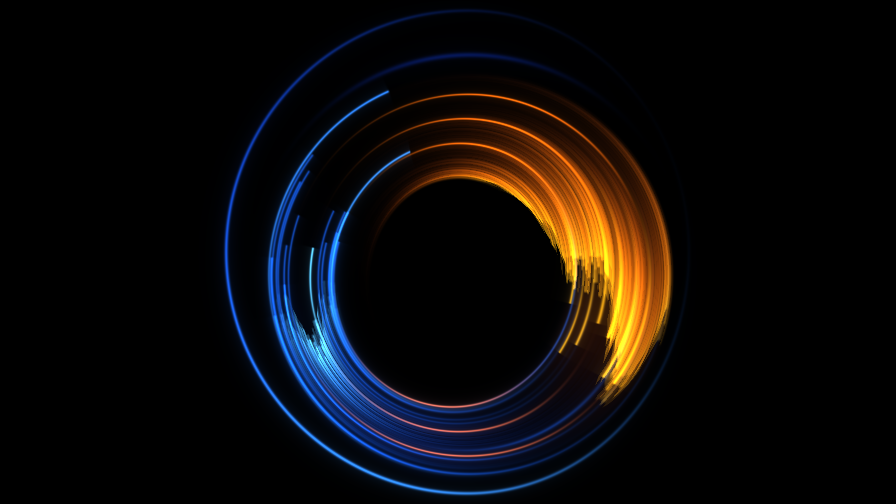
Write a WebGL 2 fragment shader that draws this background.

```glsl
#version 300 es
precision highp float;
uniform vec2 u_resolution;
out vec4 outColor;

#define TAU 6.2831853
#define LAYERS 4
#define CENTER vec2(0.032, -0.046)
#define HALO_CENTER vec2(0.039, 0.0)
#define DEEP vec3(0.02, 0.08, 0.30)
#define BLUE vec3(0.08, 0.34, 0.86)
#define CYAN vec3(0.36, 0.80, 1.00)
#define EMBER vec3(0.40, 0.12, 0.03)
#define ORANGE vec3(0.97, 0.42, 0.04)
#define GOLD vec3(1.00, 0.74, 0.08)

float hash(vec2 p) {
  return fract(sin(dot(p, vec2(127.1, 311.7))) * 43758.5453);
}

float band(float lo, float hi, float soft, float x) {
  return smoothstep(lo - soft, lo + soft, x) * (1.0 - smoothstep(hi - soft, hi + soft, x));
}

// Thin line with a faint glow, never narrower than a pixel
float line(float d, float width) {
  float w = max(width, 0.8 / u_resolution.y);
  return exp(-d * d / (w * w)) + 0.14 * exp(-abs(d) / (4.0 * w));
}

// Angle travelled behind the head of a trail
float behind(float angle, float head) {
  return mod(angle - head, TAU);
}

// Soft angular spot around a given direction
float spot(float angle, float mid, float spread) {
  float d = mod(angle - mid + 0.5 * TAU, TAU) - 0.5 * TAU;
  return exp(-d * d / (spread * spread));
}

// Line that starts sharply at its head and fades along its tail
float arc(float r, float angle, float radius, float head, float len) {
  float d = behind(angle, head);
  return line(r - radius, 0.0026) * smoothstep(0.0, 0.015, d) * exp(-d * d / (len * len));
}

vec3 fireTrails(float r, float angle) {
  float head = mix(1.2, 0.42, smoothstep(0.178, 0.207, r));
  head = mix(head, 0.0, smoothstep(0.205, 0.235, r));
  head = mix(head, -0.66, smoothstep(0.295, 0.355, r));
  head = mix(head, -0.25, smoothstep(0.372, 0.395, r));
  float gain = band(0.183, 0.400, 0.006, r) * mix(1.0, 0.55, smoothstep(0.33, 0.40, r));
  vec3 sum = vec3(0.0);
  for (int i = 0; i < LAYERS; i++) {
    float x = r * (70.0 + 60.0 * float(i));
    vec2 id = vec2(floor(x), float(i) + 3.0);
    float d = behind(angle, head + 0.32 * (hash(id) - 0.5));
    float streak = 0.3 + 0.9 * hash(id + 17.0) * (0.4 + 0.6 * sin(0.5 * TAU * fract(x)));
    float fade = smoothstep(0.0, 0.025, d) * exp(-d * d / 1.3);
    vec3 tint = mix(EMBER, ORANGE, exp(-d * d / 1.4));
    sum += mix(tint, GOLD, exp(-d / 0.28)) * streak * fade;
  }
  return 1.7 * gain * sum / float(LAYERS);
}

vec3 iceTrails(float r, float angle) {
  float head = mix(3.30, 3.54, smoothstep(0.275, 0.305, r));
  head = mix(head, 3.36, smoothstep(0.335, 0.365, r));
  float gain = band(0.252, 0.385, 0.012, r) * (0.35 + 0.9 * band(0.295, 0.350, 0.02, r));
  vec3 sum = vec3(0.0);
  for (int i = 0; i < LAYERS; i++) {
    float x = r * (70.0 + 60.0 * float(i));
    vec2 id = vec2(floor(x), float(i) + 31.0);
    float d = behind(angle, head + 0.26 * (hash(id) - 0.5));
    float streak = 0.15 + 1.1 * hash(id + 9.0) * sin(0.5 * TAU * fract(x));
    float fade = smoothstep(0.0, 0.02, d) * exp(-d / 0.65);
    sum += mix(mix(DEEP, BLUE, exp(-d / 0.7)), CYAN, exp(-d / 0.3)) * streak * fade;
  }
  return 2.1 * gain * sum / float(LAYERS);
}

// Three warm rings, bright at the top and at the bottom
vec3 warmRings(float r, float angle) {
  vec3 sum = vec3(0.0);
  for (int i = 0; i < 3; i++) {
    float radius = 0.251 + 0.053 * float(i);
    float l = line(r - radius, 0.0022);
    float top = spot(angle, 1.3, 0.65);
    float bottom = spot(angle, 4.60, 0.60);
    sum += l * (ORANGE * top + vec3(1.0, 0.43, 0.20) * bottom * 0.85);
  }
  return sum;
}

// Long blue arcs of the left side, plus loose ones by hash
vec3 coolArcs(float r, float angle) {
  vec3 sum = mix(BLUE, CYAN, 0.3) * arc(r, angle, 0.399, 1.98, 1.6);
  sum += mix(BLUE, CYAN, 0.4) * arc(r, angle, 0.257, 1.92, 1.9);
  sum += CYAN * arc(r, angle, 0.305, 2.95, 0.7);
  sum += DEEP * line(r - 0.437, 0.005) * spot(angle, 1.65, 0.5);
  for (int i = 0; i < 14; i++) {
    vec2 id = vec2(float(i), 5.0);
    float side = step(0.5, hash(id + 2.0));
    float radius = mix(0.250, 0.355, side) + 0.042 * hash(id);
    float head = 2.35 + 1.0 * hash(id + 4.0);
    sum += BLUE * 0.65 * arc(r, angle, radius, head, 0.9 + 1.2 * hash(id + 7.0));
  }
  return sum;
}

// Large outer ring, drawn inward on the right
vec3 halo(vec2 p) {
  float angle = atan(p.y, p.x);
  float side = max(cos(angle), 0.0);
  float l = line(length(p) - 0.479 + 0.04 * side * side, 0.0034);
  float low = spot(angle, 4.4, 0.85);
  float reach = spot(angle, 3.8, 1.45);
  return l * (DEEP * 0.9 * spot(angle, 2.7, 1.2) + BLUE * reach * 0.75 + CYAN * low * 0.4);
}

void main() {
  vec2 uv = (gl_FragCoord.xy - 0.5 * u_resolution) / u_resolution.y;
  vec2 p = uv - CENTER;

  // Inner orbits lean left and stretch upward
  float inner = 1.0 - smoothstep(0.24, 0.40, length(p));
  p.x += mix(-0.012, 0.018, inner);
  float angle = atan(p.y, p.x);
  float r = length(p) - 0.012 * inner * cos(2.0 * (angle - 1.35));

  vec3 color = fireTrails(r, angle) + iceTrails(r, angle);
  color += warmRings(r, angle) + coolArcs(r, angle) + halo(uv - HALO_CENTER);

  // Thin sparks running past the bright fronts
  for (int i = 0; i < 7; i++) {
    vec2 id = vec2(float(i), 71.0);
    float head = -0.25 - 0.4 * hash(id);
    color += GOLD * 0.7 * arc(r, angle, 0.247 + 0.019 * float(i), head, 0.6);
  }

  // Dim light around the two fronts and on the lower right
  color += EMBER * 0.28 * spot(angle, -0.3, 0.5) * band(0.25, 0.39, 0.02, r);
  color += DEEP * 0.45 * spot(angle, 4.3, 0.8) * band(0.27, 0.39, 0.03, r);
  color += BLUE * 0.5 * line(r - 0.251, 0.0025) * spot(angle, 5.7, 0.8);
  color += BLUE * 0.4 * line(r - 0.345, 0.003) * spot(angle, 5.2, 0.6);

  outColor = vec4(min(color, 1.0), 1.0);
}
```
